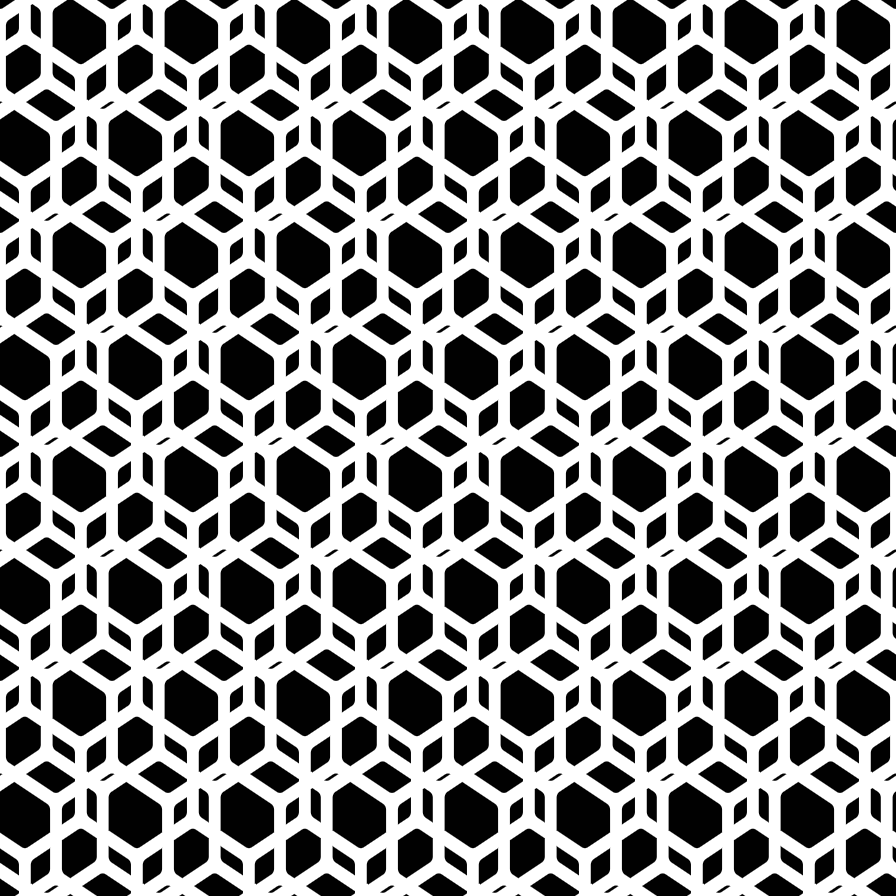
Reproduce this pattern procedurally as a WebGL 2 fragment shader.

```glsl
#version 300 es
precision highp float;
// Three white honeycomb nets laid over a black ground, each shifted by its own
// offset. A net is the outside of rounded hexagonal holes; black remains only
// where the holes of all three nets overlap.

uniform vec2 u_resolution;
out vec4 fragColor;

const float REPEATS = 8.0;           // cells across and rows down (even, so it tiles)
const float LINE_WIDTH = 0.1055;     // net line width, in cell widths
const float CORNER_RADIUS = 0.055;   // rounding of the hole corners
const float ROW_SQUASH = 0.8660254;  // turns the stretched cells into regular hexagons
const vec2 NET_OFFSETS[3] = vec2[3](
    vec2(0.417, 0.615), vec2(0.0, 0.507), vec2(0.722, 0.014));
const vec3 INK = vec3(0.005);
const vec3 NET_COLOR = vec3(1.0);

// Signed distance to a regular hexagon with vertical sides at x = +-inradius
float hexagonDistance(vec2 p, float inradius) {
    const vec3 k = vec3(-0.8660254, 0.5, 0.5773503);
    p = abs(p.yx);
    p -= 2.0 * min(dot(k.xy, p), 0.0) * k.xy;
    p -= vec2(clamp(p.x, -k.z * inradius, k.z * inradius), inradius);
    return length(p) * sign(p.y);
}

// Rounded hole repeated every cell across and every second row
float holeDistance(vec2 p) {
    const vec2 period = vec2(1.0, 2.0);
    vec2 local = mod(p + 0.5 * period, period) - 0.5 * period;
    local.y *= ROW_SQUASH;
    float inradius = 0.5 - 0.5 * LINE_WIDTH - CORNER_RADIUS;
    return hexagonDistance(local, inradius) - CORNER_RADIUS;
}

// Even and odd rows of holes; positive on the lines of the net
float netDistance(vec2 p) {
    return min(holeDistance(p), holeDistance(p - vec2(0.5, 1.0)));
}

void main() {
    vec2 cell = gl_FragCoord.xy / u_resolution * REPEATS;
    float pixel = REPEATS / min(u_resolution.x, u_resolution.y);

    // Union of the three nets
    float d = -1.0;
    for (int i = 0; i < 3; i++) {
        d = max(d, netDistance(cell - NET_OFFSETS[i]));
    }

    float coverage = clamp(d / pixel + 0.5, 0.0, 1.0);
    fragColor = vec4(mix(INK, NET_COLOR, coverage), 1.0);
}
```
